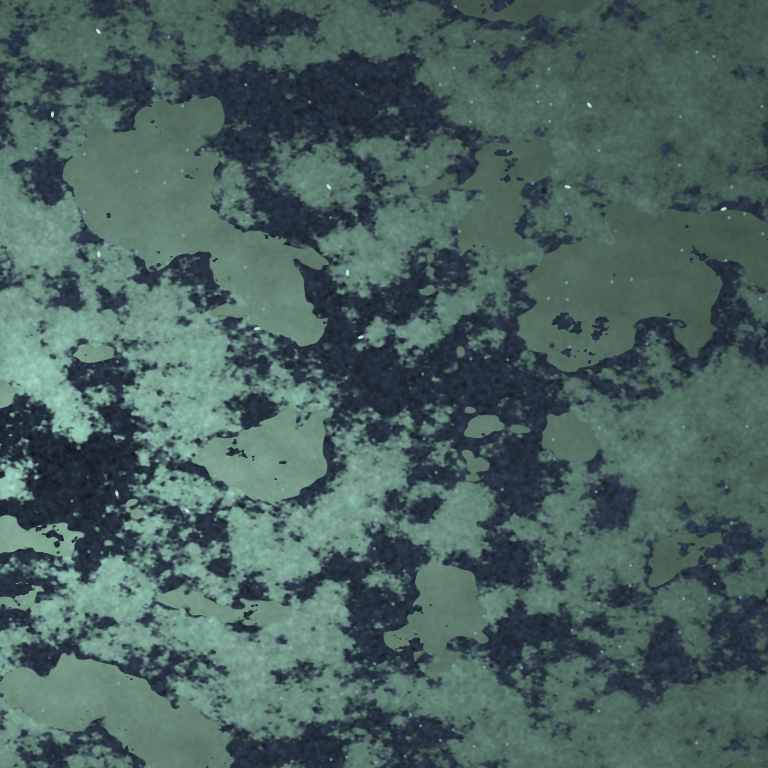
A three.js fragment shader for this texture:

```glsl
varying vec2 vUv;

vec3 hash3(vec2 cell) {
  vec3 p = fract(cell.xyx * vec3(0.1031, 0.1030, 0.0973));
  p += dot(p, p.yxz + 33.33);
  return fract((p.xxy + p.yzz) * p.zyx);
}

// Cellular noise: one soft bump or dent at a random place in each cell
float bumps(vec2 p) {
  vec2 cell = floor(p);
  float sum = 0.0;
  for (int j = -1; j <= 1; j++) {
    for (int i = -1; i <= 1; i++) {
      vec2 c = cell + vec2(float(i), float(j));
      vec3 h = hash3(c);
      vec2 d = p - c - h.xy;
      float w = max(0.0, 1.0 - dot(d, d));
      sum += (h.z * 2.0 - 1.0) * w * w * w;
    }
  }
  return sum;
}

float layeredBumps(vec2 p, float gain) {
  float sum = 0.0;
  float amplitude = 1.0;
  for (int i = 0; i < 5; i++) {
    sum += amplitude * bumps(p);
    p = mat2(1.6, 1.2, -1.2, 1.6) * p + 7.3;
    amplitude *= gain;
  }
  return sum;
}

// Sparse elongated flecks; share is the fraction of cells that hold one
float flecks(vec2 p, float share, float radius, float stretch) {
  vec2 cell = floor(p);
  vec3 h = hash3(cell + 91.0);
  vec2 d = p - cell - mix(vec2(0.25), vec2(0.75), h.xy);
  float angle = h.x * 40.0;
  d = mat2(cos(angle), sin(angle), -sin(angle), cos(angle)) * d;
  d.x *= stretch;
  return step(h.z, share) * (1.0 - smoothstep(radius * 0.4, radius, length(d)));
}

void main() {
  vec2 uv = vUv;

  // Lamp glow from the left, fading to the top and right
  vec2 fromLamp = (uv - vec2(0.04, 0.37)) * vec2(1.4, 2.1);
  float light = 0.6 + 0.66 * exp(-dot(fromLamp, fromLamp));

  // Smooth sediment plates with ragged rims
  vec2 warp = vec2(bumps(uv * 13.0 + 5.0), bumps(uv * 13.0 + 60.0));
  float plateField = layeredBumps((uv + 0.018 * warp) * vec2(6.0, 8.5) + 17.0, 0.5);
  float rubble = layeredBumps(uv * vec2(13.0, 16.0) + 3.0, 0.77);
  float plate = smoothstep(0.40, 0.45, plateField) * smoothstep(-1.2, -1.0, rubble);

  // Mottled crust, clustered in broad basins and worn away around plates
  float basin = bumps(uv * vec2(3.6, 5.2) + 31.0);
  float moat = smoothstep(0.05, 0.4, plateField);
  float crust = smoothstep(-0.42, 0.38, rubble + 0.75 * basin - 0.5 * moat + 0.27);

  float grain = 0.6 * bumps(uv * 120.0) + 0.7 * bumps(uv * 230.0 + 9.0);

  // Surface colours under the lamp
  vec3 darkRock = vec3(0.155, 0.2, 0.26) * (1.0 + 0.28 * grain + 0.15 * basin);
  vec3 paleCrust = vec3(0.42, 0.56, 0.51) * light * (0.96 + 0.1 * rubble + 0.12 * grain);
  vec3 plateSilt = vec3(0.41, 0.53, 0.47) * light
    * (0.98 + 0.05 * grain + 0.06 * bumps(uv * vec2(28.0, 40.0)));
  vec3 color = mix(darkRock, paleCrust, crust);
  color = mix(color, plateSilt, plate);

  // Brown burrows, bluish grit and white shell chips
  float burrow = flecks(uv * 4.0, 0.14, 0.09, 1.0);
  color = mix(color, vec3(0.17, 0.19, 0.18), 0.55 * burrow);
  float grit = flecks(uv * 48.0 + 4.0, 0.07, 0.14, 1.0);
  color = mix(color, vec3(0.55, 0.7, 0.75), 0.6 * grit);
  float chip = flecks(uv * 10.0 + 2.0, 0.15, 0.055, 1.9);
  color = mix(color, vec3(0.8, 0.95, 0.92), 0.9 * chip);

  gl_FragColor = vec4(color, 1.0);
}
```
